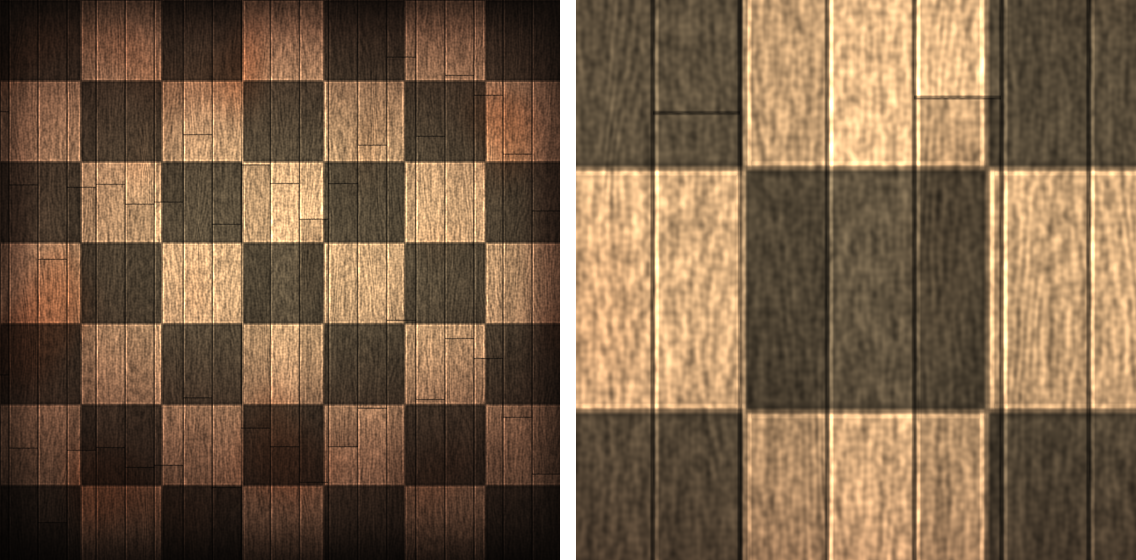
Left, the full canvas; right, a detail of the centre.
This texture is drawn by a Shadertoy shader. Its source:

```glsl
const float CELLS = 6.92;          // checker squares per side
const float PLANK_WIDTH = 0.0519;
const float PLANK_START = 0.0156;
const float BOARD_LENGTH = 0.47;

float hash(vec2 p) {
    vec3 q = fract(vec3(p.xyx) * 0.1031);
    q += dot(q, q.yzx + 33.33);
    return fract((q.x + q.y) * q.z);
}

vec2 gradientAt(vec2 cell) {
    float angle = 6.28318 * hash(cell);
    return vec2(cos(angle), sin(angle));
}

// Gradient noise, roughly -0.7 to 0.7
float noise(vec2 p) {
    vec2 i = floor(p), f = fract(p);
    vec2 u = f * f * f * (f * (f * 6.0 - 15.0) + 10.0);
    vec2 e = vec2(0.0, 1.0);
    float low = mix(dot(gradientAt(i), f),
                    dot(gradientAt(i + e.yx), f - e.yx), u.x);
    float high = mix(dot(gradientAt(i + e), f - e),
                     dot(gradientAt(i + 1.0), f - 1.0), u.x);
    return mix(low, high, u.y);
}

float stroke(float dist, float halfWidth, float blur) {
    return 1.0 - smoothstep(halfWidth - blur, halfWidth + blur, abs(dist));
}

// Distance to the nearest whole number
vec2 edgeDistance(vec2 q) {
    return 0.5 - abs(fract(q) - 0.5);
}

// 0 on dark squares, 1 on light squares, softened at the borders
float checker(vec2 q, float blur) {
    vec2 side = 1.0 - 2.0 * mod(floor(q), 2.0);
    side *= smoothstep(0.0, blur, edgeDistance(q));
    return 0.5 - 0.5 * side.x * side.y;
}

// Arched rings, long streaks, pores and speckle
float woodGrain(vec2 p, float seed) {
    vec2 shift = vec2(seed * 91.0, seed * 47.0);
    float field = noise(p * vec2(24.0, 4.5) + shift)
                + 0.12 * noise(p * vec2(70.0, 16.0) + shift);
    float rings = sin(field * 44.0 + p.x * 130.0);
    float streaks = noise(p * vec2(150.0, 11.0) + shift);
    float pores = noise(p * vec2(280.0, 75.0) + shift);
    float speckle = noise(p * 230.0);
    return 0.07 * rings + 0.22 * streaks + 0.26 * pores + 0.22 * speckle;
}

// Warm pool of light, dimmer toward the bottom and the rim
float lighting(vec2 p) {
    vec2 d = (p - vec2(0.57, 0.57)) * vec2(0.75, 1.25);
    vec2 rim = smoothstep(-0.03, 0.085, min(p, 1.0 - p));
    return exp(-2.5 * dot(d, d)) * mix(0.45, 1.0, rim.x * rim.y);
}

void mainImage(out vec4 fragColor, in vec2 fragCoord) {
    vec2 p = fragCoord / iResolution.xy;
    float px = 1.0 / min(iResolution.x, iResolution.y);
    float blur = max(0.7 * px, 0.0008);

    // Planks across, boards along each plank
    float across = (p.x - PLANK_START) / PLANK_WIDTH;
    float plank = floor(across + 0.5);
    float seam = (across - plank) * PLANK_WIDTH;
    float along = p.y / BOARD_LENGTH + hash(vec2(floor(across), 7.0));
    float seed = hash(vec2(floor(across), floor(along)) + 13.0);
    float joint = edgeDistance(vec2(along)).x * BOARD_LENGTH;

    // Checkerboard stain, counted from the upper left
    vec2 q = vec2(p.x, 1.0 - p.y) * CELLS;
    float light = checker(q, max(0.018, 1.5 * px * CELLS));
    vec2 border = edgeDistance(q) / CELLS;

    // Stain colours grow yellower in the pool of light
    float glow = lighting(p);
    float warmth = smoothstep(0.45, 1.0, glow);
    vec3 lightStain = mix(vec3(0.83, 0.575, 0.43), vec3(0.87, 0.70, 0.51), warmth);
    vec3 darkStain = mix(vec3(0.35, 0.25, 0.19), vec3(0.36, 0.31, 0.235), warmth);
    vec3 color = mix(darkStain, lightStain, light) * glow;

    // Board tone, reddish patches and grain
    color *= 0.88 + 0.24 * seed;
    float redness = smoothstep(0.05, 0.5, noise(p * vec2(5.0, 4.0) + 21.0));
    color *= mix(vec3(1.0), vec3(1.0, 0.86, 0.78), redness);
    color *= 1.0 + 1.15 * woodGrain(p, seed);

    // Shaded rim of dark squares, lit rim of light squares
    float nearest = min(border.x, border.y);
    color *= 1.0 - 0.28 * (1.0 - light) * (1.0 - smoothstep(0.0, 0.007, nearest));
    float rimLight = max(stroke(border.x - 0.003, 0.0013, blur),
                         0.45 * stroke(border.y - 0.003, 0.0013, blur));
    color *= 1.0 + 0.38 * light * rimLight;

    // Dark grooves with a bright bevel to their right
    color *= 1.0 - 0.5 * stroke(seam, 0.0012, blur);
    color *= 1.0 + 0.5 * stroke(seam - 0.0027, 0.001, blur);
    color *= 1.0 - 0.45 * stroke(joint, 0.0011, blur);

    fragColor = vec4(clamp(color, 0.0, 1.0), 1.0);
}
```
